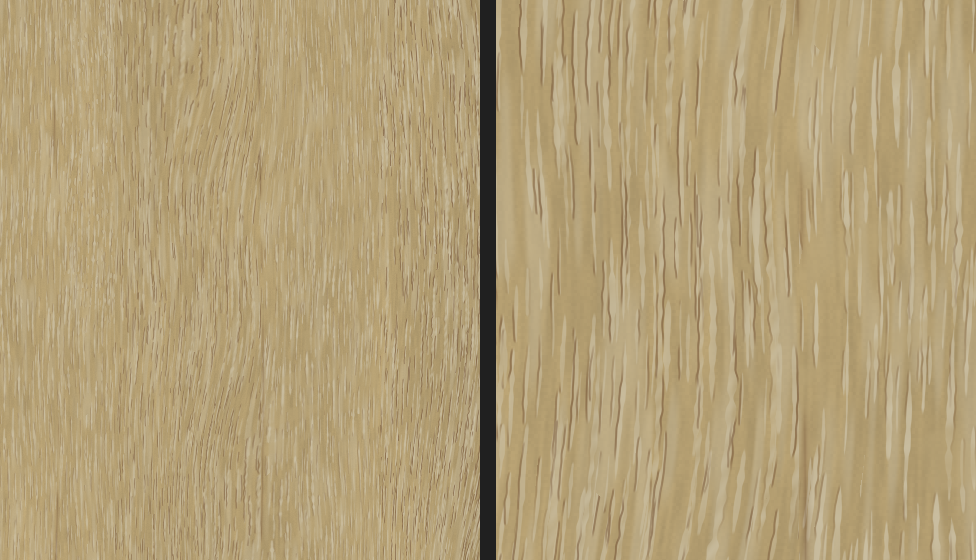
Left: the whole. Right: its middle third, enlarged.
This texture is drawn by a WebGL 2 fragment shader. Its source:

```glsl
#version 300 es
precision highp float;
// Limed oak veneer: tan boards with pale filled pores, thin brown pore edges and silky ray flecks.
// Pores are tapered slivers scattered one per cell of a tall grid; the grid is bent by layered
// sines, so the grain sways, leans in the second board and bows in the last one.

uniform vec2 u_resolution;
out vec4 fragColor;

// Lengths are in canvas heights.
const vec3 WOOD = vec3(0.703, 0.618, 0.440);
const vec3 LIME = vec3(0.805, 0.765, 0.660);
const vec3 PORE = vec3(0.460, 0.330, 0.215);
const vec3 RAY = vec3(0.730, 0.650, 0.475);
const vec3 SEAMS = vec3(0.205, 0.466, 0.676);     // board joints
const vec2 CELL_LONG = vec2(0.0094, 0.100);
const vec2 CELL_FINE = vec2(0.0066, 0.055);
const vec2 CELL_DASH = vec2(0.0080, 0.016);
const vec2 CELL_ROPE = vec2(0.0210, 0.300);
const float PORE_HALF = 0.0005;                   // half width of a brown edge
const float LIME_MIX = 0.85;
const float PORE_MIX = 0.70;
const float HAZE_MIX = 0.34;                      // pale bloom between the pores
const float FIBRE = 0.105;                        // strength of fine fibres
const float BROAD = 0.042;                        // strength of broad tone

float hash(vec2 p) {
    vec3 q = fract(p.xyx * 0.1031);
    q += dot(q, q.yzx + 33.33);
    return fract((q.x + q.y) * q.z);
}

float noise(vec2 p) {
    vec2 i = floor(p), f = fract(p);
    f = f * f * (3.0 - 2.0 * f);
    return mix(mix(hash(i), hash(i + vec2(1, 0)), f.x),
               mix(hash(i + vec2(0, 1)), hash(i + vec2(1, 1)), f.x), f.y);
}

// Bends the grain sideways
vec2 bend(vec2 p) {
    float lean = exp(-pow((p.x - 0.40) / 0.10, 2.0));
    float bow = smoothstep(0.62, 0.85, p.x);
    float shift = 0.0030 * sin(p.y * 8.0 + p.x * 14.0) + 0.0012 * sin(p.y * 23.0 - p.x * 31.0);
    shift += lean * (0.10 * (p.y - 0.5) + 0.008 * sin(p.y * 14.0 + 2.0));
    shift -= bow * 0.16 * (p.y - 0.62) * (p.y - 0.62);
    return vec2(p.x - shift, p.y);
}

// One tapered pore per cell: x is its pale filling, y its brown edge
vec2 pores(vec2 p, vec2 cell, float halfWidth, float fill, float seed) {
    float px = 1.0 / u_resolution.y;
    float column = floor(p.x / cell.x);
    float y = p.y / cell.y + 19.0 * hash(vec2(column, seed));
    vec2 id = vec2(column, floor(y)) + seed * 7.0;
    vec2 q = vec2(fract(p.x / cell.x), fract(y));

    float reach = mix(0.26, 0.50, hash(id + 11.3));
    float along = (q.y - 0.5) / reach;
    float taper = max(1.0 - along * along, 0.0);
    float center = mix(0.32, 0.68, hash(id + 3.7)) + 0.05 * sin(y * 7.0 + column);
    float ragged = 0.5 + noise(vec2(column * 5.3, p.y * 170.0));
    float width = halfWidth * mix(0.5, 1.25, hash(id + 23.1)) * sqrt(taper) * ragged;
    float x = (q.x - center) * cell.x;
    float present = step(hash(id + 41.9), fill) * smoothstep(0.0, 0.25, taper);

    float pale = smoothstep(px * 0.75, -px * 0.75, abs(x) - width);
    pale *= 0.6 + 0.4 * noise(vec2(column * 7.7, p.y * 95.0));
    float side = hash(id + 57.0) < 0.7 ? 1.0 : -1.0;
    float edge = smoothstep(px * 0.9, -px * 0.5, abs(x + side * (width + PORE_HALF)) - PORE_HALF);
    edge *= smoothstep(0.35, 0.7, noise(vec2(column * 3.1 + seed, p.y * 42.0)));
    return vec2(pale, edge) * present;
}

void main() {
    vec2 p = gl_FragCoord.xy / u_resolution.y;
    vec2 g = bend(p);
    float board = dot(step(SEAMS, vec3(p.x)), vec3(1.0));
    float first = 1.0 - step(0.5, board);
    float second = step(0.5, board) - step(1.5, board);
    float third = step(1.5, board) - step(2.5, board);
    float last = step(2.5, board);
    g.x += board * 0.0037;

    // Wood body: broad tone, fine fibres and pale haze
    float broad = noise(g * vec2(26.0, 2.5)) + noise(g * vec2(9.0, 3.0) + 8.0) - 1.0;
    float fibre = noise(g * vec2(400.0, 46.0)) * 0.65 + noise(g * vec2(190.0, 11.0)) * 0.35 - 0.5;
    float grit = hash(floor(p * 512.0)) - 0.5;
    vec3 color = WOOD * (1.0 + BROAD * broad + FIBRE * fibre + 0.025 * grit);
    color *= 1.0 - 0.015 * second - 0.035 * last * smoothstep(0.70, 0.86, p.x);
    float haze = smoothstep(0.42, 0.85, noise(g * vec2(150.0, 15.0) + 5.0));
    color = mix(color, LIME, HAZE_MIX * haze);

    // Ray flecks cross the grain and hide the pores
    float ray = noise(vec2(p.x * 21.0 + p.y * 6.0, p.y * 44.0 - p.x * 16.0));
    ray = smoothstep(0.58, 0.80, ray) * (0.75 * third + 0.45 * first);
    color = mix(color, RAY, 0.5 * ray);

    // Pore layers
    float patchy = 0.75 + 0.5 * noise(g * vec2(20.0, 5.0) + 31.0);
    vec2 pore = pores(g, CELL_LONG, 0.0016, 0.76 * patchy, 1.0);
    pore = max(pore, 0.85 * pores(g + 0.0031, CELL_FINE, 0.0010, 0.60 * patchy, 2.0));

    // Stepped bands of short dashes in the first board
    float ladder = first * smoothstep(0.09, 0.14, p.x) * smoothstep(0.34, 0.50, p.y);
    ladder *= 0.6 + 0.4 * sin((p.y - 0.45 * p.x) * 155.0);
    pore = max(pore, ladder * pores(g, CELL_DASH, 0.0017, 0.75, 3.0));

    // Twisted long lines in the leaning and bowed boards
    float twist = 0.0003 * sin(p.y * 430.0 + p.x * 260.0);
    vec2 rope = pores(g + vec2(twist, 0.0), CELL_ROPE, 0.0021, 0.80, 4.0);
    rope.x *= 0.78 + 0.22 * sin(p.y * 430.0 - p.x * 500.0);
    pore = max(pore, rope * (second * smoothstep(0.27, 0.34, p.x) + 0.9 * last));

    float lime = LIME_MIX * pore.x * (1.0 - 0.7 * ray) * (1.0 - 0.2 * second);
    float brown = PORE_MIX * pore.y * (1.0 - 0.6 * ray) * (0.45 + 0.35 * second + 0.55 * last);
    color = mix(color, LIME, lime);
    color = mix(color, PORE, brown);

    // Broken dark checks: one in the first board, one along the second joint
    vec2 checks = abs(p.x - vec2(0.100, 0.466) - 0.004 * sin(p.y * vec2(7.0, 5.0)));
    float crack = exp(-min(checks.x, checks.y) / 0.0016);
    crack *= smoothstep(0.40, 0.75, noise(vec2(p.x * 60.0, p.y * 13.0)));
    color = mix(color, PORE, 0.45 * crack);

    fragColor = vec4(color, 1.0);
}
```
